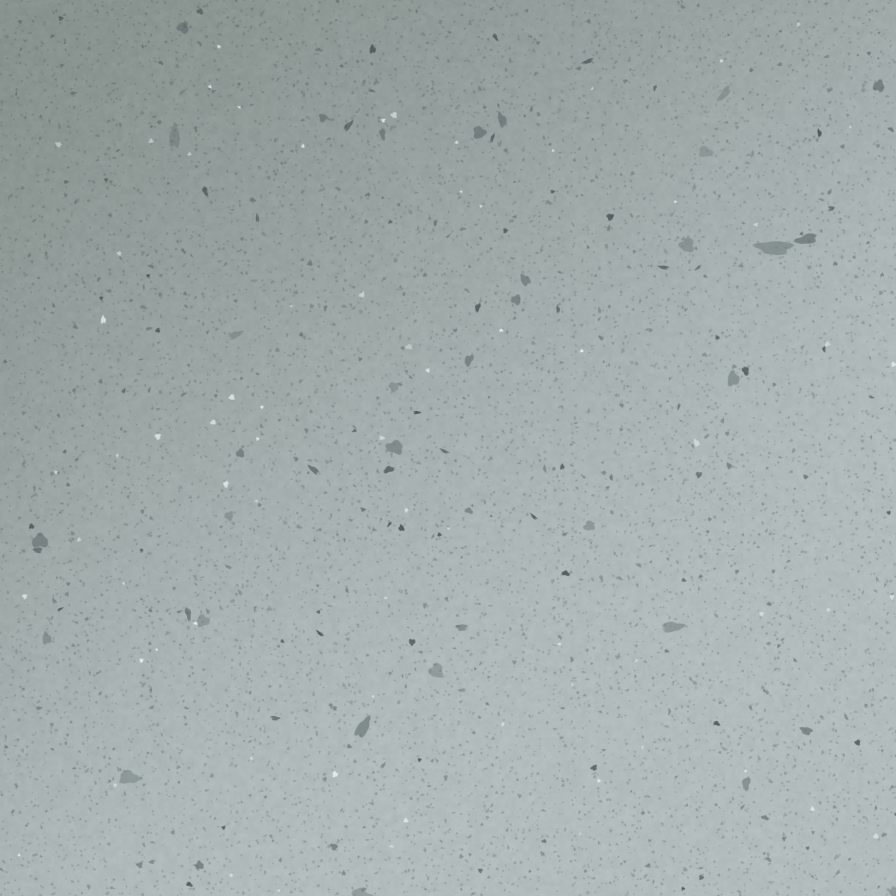
A Shadertoy shader for this texture:

```glsl
vec3 hash3(vec2 cell, float seed) {
    vec3 h = fract(vec3(cell.xyx + seed * 7.13) * vec3(0.1031, 0.1030, 0.0973));
    h += dot(h, h.yxz + 33.33);
    return fract((h.xxy + h.yzz) * h.zyx);
}

float valueNoise(vec2 p, float seed) {
    vec2 cell = floor(p), f = fract(p);
    f = f * f * (3.0 - 2.0 * f);
    float low = mix(hash3(cell, seed).x, hash3(cell + vec2(1, 0), seed).x, f.x);
    float high = mix(hash3(cell + vec2(0, 1), seed).x, hash3(cell + 1.0, seed).x, f.x);
    return mix(low, high, f.y);
}

// Coverage of angular grains scattered over a jittered grid.
// radius holds the smallest and largest grain, in canvas units.
float grains(vec2 p, float cells, float share, vec2 radius, float stretch, float seed) {
    float soft = max(0.0011, 0.8 / iResolution.y);
    vec2 home = floor(p * cells);
    float cover = 0.0;
    for (int y = -1; y <= 1; y++)
    for (int x = -1; x <= 1; x++) {
        vec2 cell = home + vec2(x, y);
        vec3 place = hash3(cell, seed);
        vec3 form = hash3(cell, seed + 3.7);
        if (place.z > share) continue;

        vec2 q = p - (cell + place.xy) / cells;
        float turn = 6.2832 * form.x;
        q = mat2(cos(turn), -sin(turn), sin(turn), cos(turn)) * q;
        float longer = 1.0 + stretch * form.y * form.y;
        q *= vec2(1.0 / longer, sqrt(longer));

        float angle = atan(q.y, q.x + 1e-6);
        float size = mix(radius.x, radius.y, form.z * form.z);
        size *= 1.0 + 0.16 * sin(3.0 * angle + 9.0 * form.y) + 0.08 * sin(5.0 * angle + turn);
        float strength = 0.45 + 0.55 * fract(form.x * 7.0 + form.z * 5.0);
        cover = max(cover, strength * smoothstep(soft, -soft, length(q) - size));
    }
    return cover;
}

void mainImage(out vec4 fragColor, in vec2 fragCoord) {
    vec2 uv = fragCoord / iResolution.xy;
    vec2 p = fragCoord / iResolution.y;

    // Soft light falling off towards the upper left
    float light = 0.5 * uv.x + 0.8 * (1.0 - uv.y) + 0.06 * (valueNoise(p * 3.0, 1.0) - 0.5);
    light -= 0.07 * exp(-9.0 * uv.x);
    vec3 color = mix(vec3(0.530, 0.574, 0.560), vec3(0.697, 0.737, 0.740),
                     smoothstep(-0.1, 1.0, light));

    // Faint mottling of the resin
    color += 0.022 * (valueNoise(p * 150.0, 2.0) - 0.5);
    color += 0.018 * (valueNoise(p * 320.0, 3.0) - 0.5);

    // Fine grey dust, then sparse dark specks
    vec3 charcoal = vec3(0.20, 0.24, 0.25);
    color = mix(color, charcoal, 0.27 * grains(p, 150.0, 0.42, vec2(0.0007, 0.0016), 0.6, 11.0));
    color = mix(color, charcoal, 0.38 * grains(p, 62.0, 0.28, vec2(0.0011, 0.0023), 0.8, 23.0));
    color = mix(color, charcoal, 0.75 * grains(p, 17.0, 0.28, vec2(0.0018, 0.0042), 1.0, 37.0));

    // Larger translucent chips
    vec3 slate = vec3(0.36, 0.41, 0.41);
    color = mix(color, slate, 0.65 * grains(p, 9.0, 0.36, vec2(0.0045, 0.0105), 0.9, 41.0));

    // Bright glints
    vec3 glint = vec3(0.90, 0.95, 0.94);
    color = mix(color, glint, 0.9 * grains(p, 15.0, 0.23, vec2(0.0012, 0.0032), 0.4, 59.0));

    fragColor = vec4(color, 1.0);
}
```
